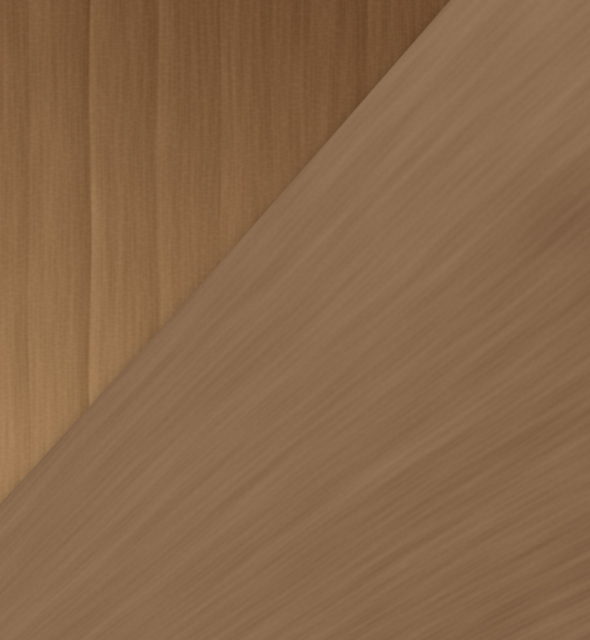
Give the GLSL for this texture, as a WebGL 2 fragment shader.

```glsl
#version 300 es
precision highp float;

uniform vec2 u_resolution;
out vec4 outColor;

// Layout, in units of the canvas height
const float ASPECT = 0.922;
const vec2 EDGE_START = vec2(0.0, 0.212);
const vec2 EDGE_DIR = vec2(0.666, 0.746);
const float EDGE_BOW = 0.005;
const float EDGE_LENGTH = 1.056;
const vec2 FAN_APEX = vec2(-0.932, -0.832);
const float FAN_RADIUS = 1.93;
const float SEAMS[5] = float[5](0.046, 0.141, 0.247, 0.345, 0.573);
const float SEAM_DEPTH[5] = float[5](0.022, 0.05, 0.022, 0.018, 0.022);

// Colours
const vec3 BOARD = vec3(0.545, 0.422, 0.312);
const vec3 BOARD_SHADE = vec3(0.485, 0.365, 0.265);
const vec3 PANEL_LIGHT = vec3(0.635, 0.490, 0.340);
const vec3 PANEL_DARK = vec3(0.445, 0.310, 0.195);
const vec3 GRAIN_TINT = vec3(1.0, 0.96, 0.86);

// Grain strength
const float BOARD_GRAIN = 0.055;
const float PANEL_GRAIN = 0.060;
const float WEAVE = 0.030;

vec2 hash2(vec2 p) {
    vec3 q = fract(p.xyx * vec3(0.1031, 0.1030, 0.0973));
    q += dot(q, q.yzx + 33.33);
    return fract((q.xx + q.yz) * q.zy);
}

// Distance to the nearest scattered point, roughly centred on zero
float cellular(vec2 p) {
    vec2 cell = floor(p);
    vec2 local = fract(p);
    float nearest = 4.0;
    for (int j = -1; j <= 1; j++) {
        for (int i = -1; i <= 1; i++) {
            vec2 offset = vec2(i, j);
            vec2 d = offset + hash2(cell + offset + 50.0) - local;
            nearest = min(nearest, dot(d, d));
        }
    }
    return sqrt(nearest) - 0.46;
}

// Soft bands of uneven width across the grain
float bands(float x) {
    return (sin(x + 1.7 * sin(x * 0.37)) + 0.6 * sin(x * 2.3 + 1.3)
        + 0.4 * sin(x * 4.1 + 2.0)) * 0.5;
}

float spot(vec2 p, vec2 center, vec2 size) {
    vec2 d = (p - center) / size;
    return exp(-dot(d, d));
}

// Upper panel: vertical grain, seams and a fine crosswise weave
vec3 panel(vec2 p) {
    float depth = clamp((p.y - 0.3) * 1.1 + 0.45 * p.x, 0.0, 1.0);
    vec3 color = mix(PANEL_LIGHT, PANEL_DARK, depth);
    float wander = 0.002 * sin(p.y * 13.0 + p.x * 20.0);
    float x = p.x + wander;
    float tone = 0.010 * bands(x * 75.0);
    for (int i = 0; i < 5; i++) {
        float d = x - SEAMS[i];
        float side = smoothstep(-0.003, 0.003, d) * 2.0 - 1.0;
        tone += side * SEAM_DEPTH[i] * exp(-abs(d) / 0.018);
    }
    float grain = 0.6 * cellular(vec2(x * 150.0, p.y * 9.0))
        + 0.4 * cellular(vec2(x * 65.0, p.y * 3.0));
    float weave = cellular(vec2(p.x * 110.0, p.y * 190.0));
    return color + GRAIN_TINT * (tone + PANEL_GRAIN * grain + WEAVE * weave);
}

// Lower board: grain fanning out from a far point
vec3 board(vec2 p) {
    vec2 ray = p - FAN_APEX;
    float along = length(ray);
    float across = atan(ray.y, ray.x) * FAN_RADIUS;
    across += 0.003 * sin(along * 9.0 + across * 6.0);
    float corner = smoothstep(0.35, 1.1, p.x - 0.7 * p.y + 0.2);
    float shade = 0.45 * corner
        + 0.55 * spot(p, vec2(0.91, 0.65), vec2(0.13, 0.09));
    vec3 color = mix(BOARD, BOARD_SHADE, shade);
    color += 0.020 * smoothstep(0.5, 1.1, p.y) * (1.0 - shade);
    float grain = 0.6 * cellular(vec2(across * 120.0, along * 7.0))
        + 0.5 * cellular(vec2(across * 50.0, along * 2.5));
    float tone = 0.007 * bands(across * 55.0) + 0.006 * bands(across * 19.0);
    float speckle = 0.014 * cellular(p * 130.0);
    float strength = BOARD_GRAIN * (1.0 + 0.5 * corner);
    return color + GRAIN_TINT * (tone + strength * grain + speckle);
}

void main() {
    vec2 p = gl_FragCoord.xy / u_resolution * vec2(ASPECT, 1.0);
    float pixel = 1.0 / u_resolution.y;

    // Signed distance to the slightly bowed edge, positive on the panel
    vec2 rel = p - EDGE_START;
    float span = dot(rel, EDGE_DIR) / EDGE_LENGTH;
    float edge = dot(rel, vec2(-EDGE_DIR.y, EDGE_DIR.x));
    edge += EDGE_BOW * sin(3.14159 * clamp(span, 0.0, 1.0));

    // Contact shadow on the panel, thin dark rim on the board
    vec3 upper = panel(p) * (1.0 - 0.10 * exp(-max(edge, 0.0) / 0.008));
    vec3 lower = board(p) * (1.0 - 0.07 * exp(-max(-edge, 0.0) / 0.004));
    vec3 color = mix(lower, upper, smoothstep(-pixel, pixel, edge));
    outColor = vec4(clamp(color, 0.0, 1.0), 1.0);
}
```
